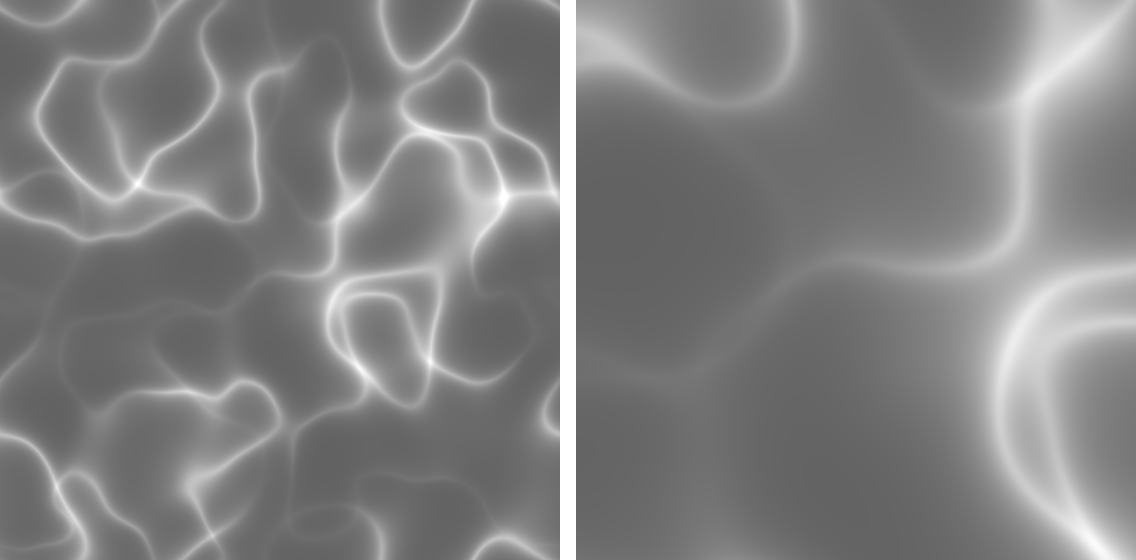
Left, the full canvas; right, a detail of the centre.
Give the GLSL for this texture, as a three.js fragment shader.

```glsl
varying vec2 vUv;

#define BASE_GREY 0.378
#define CORE_GAIN 0.21
#define CORE_WIDTH 0.034
#define GLOW_GAIN 0.20
#define GLOW_WIDTH 0.125
#define CREST_ROUNDING 0.012
#define DETAIL 0.35
#define WARP 0.035
#define FAINTEST 0.12

const float TAU = 6.2831853;

float hash(vec2 cell, float seed) {
  vec3 q = fract(vec3(cell.xyx + seed * 7.31) * vec3(0.1031, 0.1030, 0.0973));
  q += dot(q, q.yzx + 33.33);
  return fract((q.x + q.y) * q.z);
}

// Dot product of a cell corner's random gradient with the offset from it
float cornerSlope(vec2 cell, vec2 offset, float period, float seed) {
  float angle = TAU * hash(mod(cell, period), seed);
  return dot(vec2(cos(angle), sin(angle)), offset);
}

// Gradient noise that wraps after a whole number of cells
float gradientNoise(vec2 uv, float period, float seed) {
  vec2 p = uv * period;
  vec2 cell = floor(p);
  vec2 f = p - cell;
  vec2 fade = f * f * f * (f * (f * 6.0 - 15.0) + 10.0);
  vec2 e = vec2(1.0, 0.0);
  float low = mix(cornerSlope(cell, f, period, seed),
                  cornerSlope(cell + e.xy, f - e.xy, period, seed), fade.x);
  float high = mix(cornerSlope(cell + e.yx, f - e.yx, period, seed),
                   cornerSlope(cell + e.xx, f - e.xx, period, seed), fade.x);
  return mix(low, high, fade.y);
}

// Glowing filaments along the zero contours of the noise
float filaments(vec2 uv, float period, float seed) {
  vec2 bend = vec2(gradientNoise(uv, 5.0, seed + 1.0),
                   gradientNoise(uv, 5.0, seed + 2.0));
  vec2 p = uv + WARP * bend;
  float height = gradientNoise(p, period, seed + 3.0)
               + DETAIL * gradientNoise(p + 0.19, period * 2.0, seed + 4.0);
  float ridge = sqrt(height * height + CREST_ROUNDING * CREST_ROUNDING);
  float light = CORE_GAIN * exp(-ridge / CORE_WIDTH)
              + GLOW_GAIN * exp(-ridge / GLOW_WIDTH);

  // Broad patches in which the filaments fade away
  float patches = gradientNoise(uv + 0.37, 3.0, seed + 5.0);
  return light * mix(FAINTEST, 1.1, smoothstep(-0.28, 0.26, patches));
}

void main() {
  float light = filaments(vUv, 3.0, 11.0)
              + filaments(vUv + vec2(0.13, 0.41), 4.0, 23.0);
  gl_FragColor = vec4(vec3(min(BASE_GREY + light, 1.0)), 1.0);
}
```
